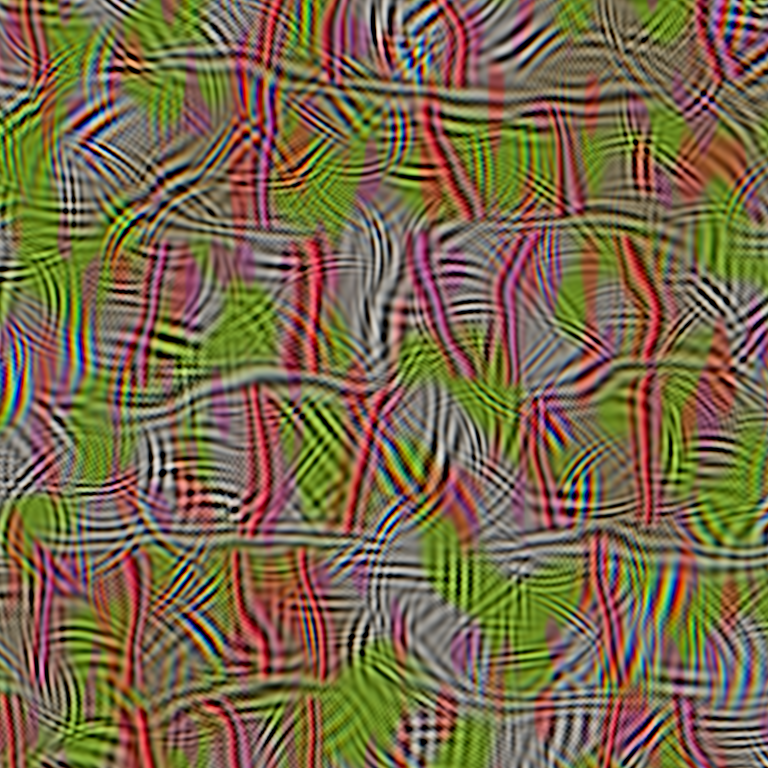
This pattern is drawn by a WebGL 2 fragment shader. Its source:

```glsl
#version 300 es
precision highp float;
// Rippled lattice: bowed grey beams, leaning red posts and streaky grain over green and grey.

#define ROWS 5.0         // beams per canvas height
#define POSTS 8.0        // posts per canvas width
#define WARP 0.055       // bending of the lattice
#define GRAINS 24.0      // grain cells per canvas height
#define BLOCKS 13.0      // areas of shared grain direction
#define RIPPLES 72.0     // grain ripples per canvas height
#define WEAVE 105.0      // fine cross-hatch lines per canvas height
#define CONTRAST 0.28    // strength of all ripples

uniform vec2 u_resolution;
out vec4 fragColor;

const float TAU = 6.2831853;
const vec3 GREY = vec3(0.49, 0.48, 0.46);
const vec3 GREEN = vec3(0.40, 0.53, 0.12);
const vec3 BROWN = vec3(0.45, 0.41, 0.31);
const vec3 RED = vec3(0.68, 0.19, 0.19);
const vec3 MAGENTA = vec3(0.54, 0.21, 0.44);

vec2 hash2(vec2 p) {
    vec3 h = fract(p.xyx * vec3(0.1031, 0.1030, 0.0973));
    h += dot(h, h.yzx + 33.33);
    return fract((h.xx + h.yz) * h.zy);
}

float corner(vec2 cell, vec2 offset) {
    float angle = TAU * hash2(cell).x;
    return dot(vec2(cos(angle), sin(angle)), offset);
}

float gradientNoise(vec2 p) {
    vec2 i = floor(p), f = fract(p);
    vec2 u = f * f * f * (f * (f * 6.0 - 15.0) + 10.0);
    vec2 e = vec2(1.0, 0.0);
    return mix(mix(corner(i, f), corner(i + e, f - e), u.x),
               mix(corner(i + e.yx, f - e.yx), corner(i + 1.0, f - 1.0), u.x), u.y);
}

// Curved wave packets: mostly one direction per block, some crossing it
vec3 grainRipples(vec2 p) {
    vec2 home = floor(p * GRAINS);
    vec3 sum = vec3(0.0);
    for (int j = -2; j <= 2; j++) {
        for (int i = -2; i <= 2; i++) {
            vec2 cell = home + vec2(i, j);
            vec2 seed = hash2(cell + 211.0);
            vec2 centre = (cell + hash2(cell + 50.0)) / GRAINS;
            vec2 block = floor(centre * BLOCKS);
            vec2 style = hash2(block + 31.0);
            float crossing = step(0.78, fract(seed.x * 7.0));
            float angle = TAU * 0.125 * (floor(style.x * 4.0) + 2.0 * crossing)
                        + 0.3 * gradientNoise(centre * 8.0) + 0.4 * (seed.x - 0.5);
            vec2 dir = vec2(cos(angle), sin(angle));
            vec2 d = p - centre;
            float along = dot(d, dir);
            float across = dot(d, vec2(-dir.y, dir.x)) + 10.0 * (style.y - 0.5) * along * along;
            float fringe = 0.1 + 1.2 * step(0.5, hash2(block + 77.0).x) * dir.y * dir.y;
            float pitch = mix(0.55, 1.4, seed.x);
            float phase = TAU * (RIPPLES * pitch * across + seed.y);
            float envelope = exp(-600.0 * along * along - 3000.0 * pitch * pitch * across * across);
            float strength = mix(0.45, 2.0, seed.y * seed.y);
            sum += envelope * strength * cos(phase + fringe * vec3(-1.0, 0.0, 1.2));
        }
    }
    return sum;
}

void main() {
    vec2 p = gl_FragCoord.xy / u_resolution.y;
    vec2 q = p + WARP * vec2(gradientNoise(p * 5.0), gradientNoise(p * 4.0 + 17.0))
               + 0.2 * WARP * gradientNoise(p * 14.0 + 5.0);

    // Horizontal beams with gaps, each a bundle of several lines
    float level = q.y * ROWS;
    float row = floor(level);
    float beamDist = (fract(level) - 0.5) / ROWS + 0.05 * gradientNoise(vec2(p.x * 3.0, row * 7.3));
    float beam = exp(-pow(beamDist / 0.028, 2.0))
               * smoothstep(-0.25, 0.15, gradientNoise(vec2(p.x * 5.0, row * 9.7 + 3.0)));
    float lineDist = beamDist + 0.014 * gradientNoise(vec2(p.x * 9.0, p.y * 22.0));
    vec3 beamWave = beam * cos(TAU * 52.0 * lineDist + vec3(-0.2, 0.0, 0.3) + 2.4 * row);

    // Leaning posts between neighbouring beams
    float storey = floor(level - 0.5), height = fract(level - 0.5);
    float ends = smoothstep(0.0, 0.1, height) * smoothstep(0.0, 0.1, 1.0 - height);
    float x = q.x * POSTS;
    float post = 0.0, hue = 0.0;
    vec3 postWave = vec3(0.0);
    for (int i = -1; i <= 1; i++) {
        vec2 id = vec2(floor(x) + float(i), storey);
        vec2 shape = hash2(id + 9.0), kind = hash2(id + 140.0);
        float centre = id.x + 0.2 + 0.6 * shape.x + 0.9 * (shape.y - 0.5) * (height - 0.5);
        float dist = (x - centre) / POSTS + 0.014 * gradientNoise(vec2(p.x * 20.0, p.y * 9.0) + 7.0);
        float body = exp(-pow(dist / 0.021, 2.0)) * ends * step(0.35, kind.x);
        postWave += body * cos(TAU * (52.0 * dist + kind.y) + vec3(0.0, 0.9, 0.5));
        hue += body * smoothstep(-0.012, 0.012, dist + 0.03 * (kind.y - 0.5));
        post = max(post, body);
    }

    // Ground colours, drawn out vertically
    float meadow = smoothstep(-0.08, 0.16, gradientNoise(p * vec2(11.0, 7.0) + 40.0));
    float earth = smoothstep(0.0, 0.3, gradientNoise(p * 3.0 + 61.0));
    float flush = smoothstep(0.2, 0.42, gradientNoise(p * vec2(24.0, 7.0) + 83.0));
    float violet = smoothstep(0.18, 0.4, gradientNoise(p * vec2(30.0, 10.0) + 29.0));
    vec3 paint = mix(mix(GREY, BROWN, earth), GREEN, meadow * (1.0 - 0.8 * beam));
    paint = mix(paint, RED, 0.6 * flush);
    paint = mix(paint, MAGENTA, 0.6 * violet);
    paint = mix(paint, mix(RED, MAGENTA, clamp(hue, 0.0, 1.0)), 0.75 * post);

    // Ripples and faint cross-hatch, with troughs deeper than crests
    float hatch = sin(TAU * WEAVE * q.x) * sin(TAU * WEAVE * q.y)
                * smoothstep(-0.1, 0.3, gradientNoise(p * 9.0 + 12.0));
    vec3 wave = grainRipples(p) * (1.0 - 0.6 * max(beam, post)) * mix(1.0, 0.75, meadow);
    wave += 0.95 * beamWave * (1.0 - 0.5 * post) + 0.95 * postWave + 0.25 * hatch;
    wave -= 0.15 * wave * wave;
    vec3 tone = paint + CONTRAST * wave * mix(vec3(1.0), 2.0 * paint, 0.35);
    fragColor = vec4(clamp(tone, 0.0, 1.0), 1.0);
}
```
